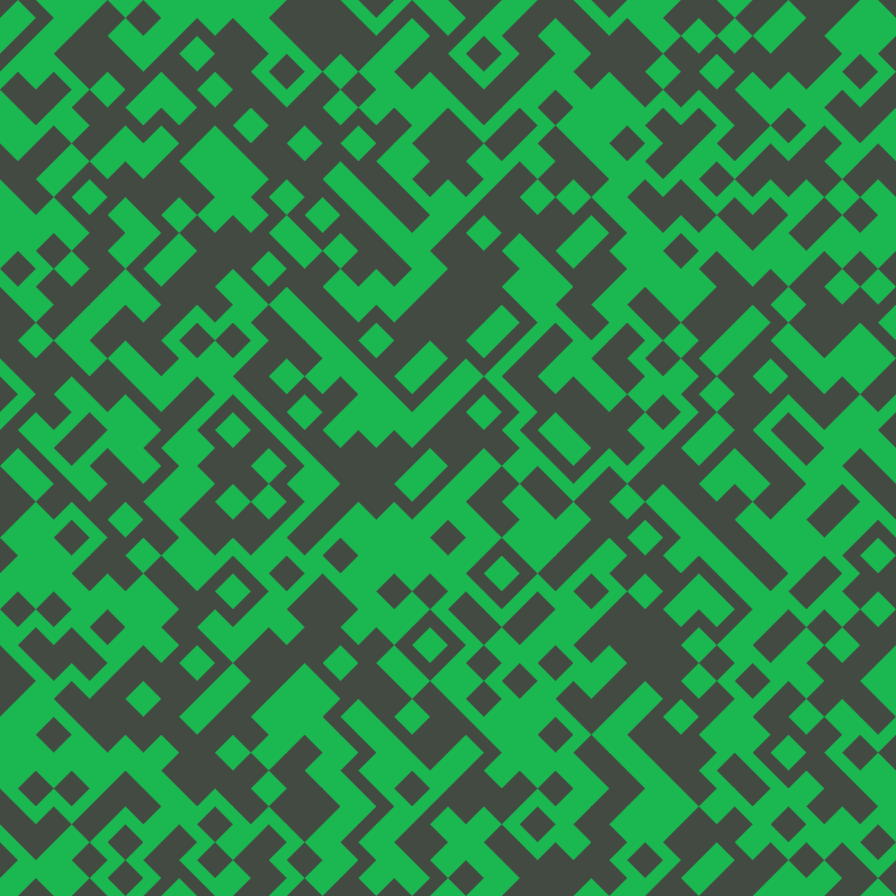
Reproduce this pattern procedurally as a Shadertoy shader.

```glsl
// Two-colour maze of diagonal bands, diamonds and blocks on a square grid.
// Every grid vertex gets an integer height that differs by one from its
// neighbours; the parity of the height between vertices picks the colour.

const float CELLS = 50.0;          // grid cells across the canvas
const float HILL_SIZE = 9.0;       // cells per period of the smooth relief
const float HILL_HEIGHT = 2.5;
const float JITTER = 0.44;
const int SWEEPS = 4;              // rounds of random flips
const int PATCH = 2 * SWEEPS + 2;  // vertices along a local patch

const vec3 GREEN = vec3(0.105, 0.72, 0.32);
const vec3 CHARCOAL = vec3(0.262, 0.29, 0.257);

// Integer hash of a grid point, 0 to 1
float hash(ivec2 p, int seed) {
    uint n = uint(p.x) * 73856093u ^ uint(p.y) * 19349663u ^ uint(seed) * 83492791u;
    n = (n ^ (n >> 16)) * 2146121005u;
    n = (n ^ (n >> 15)) * 2221713035u;
    n ^= n >> 16;
    return float(n & 0xffffffu) / 16777216.0;
}

// Contribution of one random unit gradient
float slope(ivec2 corner, vec2 offset) {
    float angle = 6.28319 * hash(corner, 11);
    return dot(vec2(cos(angle), sin(angle)), offset);
}

float gradientNoise(vec2 p) {
    ivec2 i = ivec2(floor(p));
    vec2 f = fract(p);
    vec2 u = f * f * f * (f * (f * 6.0 - 15.0) + 10.0);
    float low = mix(slope(i, f),
                    slope(i + ivec2(1, 0), f - vec2(1, 0)), u.x);
    float high = mix(slope(i + ivec2(0, 1), f - vec2(0, 1)),
                     slope(i + ivec2(1, 1), f - vec2(1, 1)), u.x);
    return mix(low, high, u.y);
}

// Relief rounded to the parity of the vertex, so neighbours differ by one
int startHeight(ivec2 v) {
    float relief = HILL_HEIGHT * gradientNoise((vec2(v) + 0.37) / HILL_SIZE)
                 + JITTER * (hash(v, 23) - 0.5);
    int parity = (v.x + v.y) & 1;
    return 2 * int(floor((relief - float(parity)) * 0.5 + 0.5)) + parity;
}

// Colour of the edge between two vertices, from the sum of their heights
vec3 edgeColour(int heightSum) {
    return ((heightSum >> 1) & 1) == 0 ? GREEN : CHARCOAL;
}

// Colour inside a cell whose corner heights run counterclockwise from a
vec3 cellColour(int a, int b, int c, int d, vec2 f, float blur) {
    float side = (a == c ? f.x - f.y : 1.0 - f.x - f.y) * 0.70711;
    return mix(edgeColour(c + d), edgeColour(a + b),
               smoothstep(-blur, blur, side));
}

void mainImage(out vec4 fragColor, in vec2 fragCoord) {
    float scale = CELLS / iResolution.y;
    vec2 p = fragCoord * scale;
    ivec2 origin = ivec2(floor(p)) - SWEEPS;

    // Heights of the vertices around this cell
    int h[PATCH * PATCH];
    for (int y = 0; y < PATCH; y++)
        for (int x = 0; x < PATCH; x++)
            h[y * PATCH + x] = startHeight(origin + ivec2(x, y));

    // Flip peaks and pits at random, on alternating halves of the grid
    for (int s = 1; s <= SWEEPS; s++)
        for (int y = s; y < PATCH - s; y++)
            for (int x = s; x < PATCH - s; x++) {
                ivec2 v = origin + ivec2(x, y);
                if (((v.x + v.y + s) & 1) == 1) continue;
                int k = y * PATCH + x;
                int n = h[k - 1];
                if (h[k + 1] == n && h[k - PATCH] == n && h[k + PATCH] == n)
                    h[k] = n + (hash(v, 40 + s) < 0.5 ? -1 : 1);
            }

    int k = SWEEPS * PATCH + SWEEPS;
    vec3 colour = cellColour(h[k], h[k + 1], h[k + PATCH + 1], h[k + PATCH],
                             fract(p), 0.9 * scale);
    fragColor = vec4(colour, 1.0);
}
```
